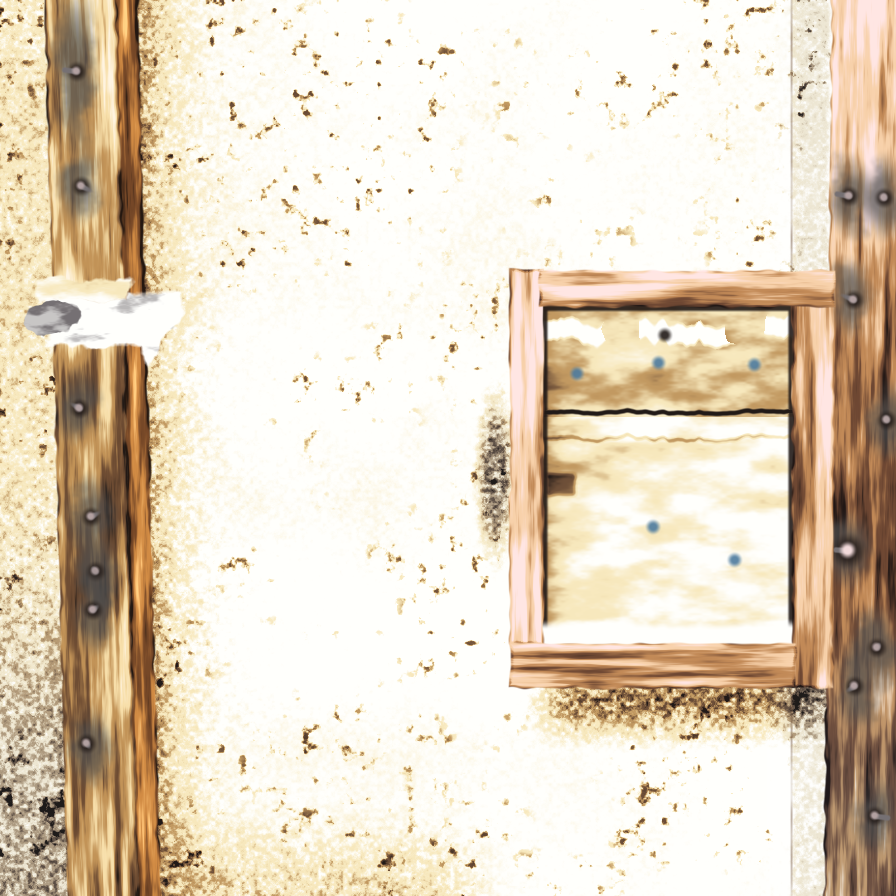
Write a Shadertoy shader that draws this texture.

```glsl
// Sunlit plaster wall with two weathered beams, a framed recess and a torn cloth.
// Tone fields (0 bright, 1 dark) gather noise and stains, then pass one colour ramp.
const vec3 WHITE = vec3(1, 1, .99), CREAM = vec3(.97, .91, .74), TAN = vec3(.76, .6, .38);
const vec3 BROWN = vec3(.43, .31, .22), DARK = vec3(.13, .1, .09), STEEL = vec3(.46, .44, .45);
const vec3 PINK = vec3(1, .9, .9), BLUE = vec3(.3, .48, .62);
const float SOFT = .0013; // edge smoothing
const float LEAN = .025;  // drift of the left beam
const vec2 NAILS[15] = vec2[15](
  vec2(.086,.08), vec2(.091,.208), vec2(.089,.456), vec2(.102,.577), vec2(.107,.638),
  vec2(.104,.681), vec2(.097,.83), vec2(.948,.219), vec2(.987,.221), vec2(.953,.335),
  vec2(.99,.469), vec2(.947,.615), vec2(.979,.723), vec2(.954,.766), vec2(.977,.911));
const vec2 MARKS[6] = vec2[6](vec2(.644,.417), vec2(.735,.405), vec2(.842,.407),
  vec2(.729,.588), vec2(.82,.625), vec2(.742,.374));

float hash(vec2 p) {
  vec3 h = fract(p.xyx * .1031);
  h += dot(h, h.yzx + 33.33);
  return fract((h.x + h.y) * h.z);
}
float noise(vec2 p) {
  vec2 i = floor(p), f = fract(p);
  f *= f * (3. - 2. * f);
  return mix(mix(hash(i), hash(i + vec2(1, 0)), f.x),
             mix(hash(i + vec2(0, 1)), hash(i + 1.), f.x), f.y);
}
float fbm(vec2 p) {
  float sum = 0., amp = .53;
  for (int i = 0; i < 4; i++) { sum += amp * noise(p); p = p * 2.03 + 17.1; amp *= .5; }
  return sum;
}
float fade(float a, float b, float x) { return smoothstep(a, b, x); }
vec3 ramp(float t) {
  vec3 c = mix(WHITE, CREAM, fade(0., .25, t));
  c = mix(c, TAN, fade(.25, .5, t));
  c = mix(c, BROWN, fade(.5, .75, t));
  return mix(c, DARK, fade(.75, 1., t));
}
float band(float v, float lo, float hi, float s) {
  return fade(lo - s, lo + s, v) * fade(hi + s, hi - s, v);
}
// Rectangles are left, top, right, bottom
float rect(vec2 p, vec4 r, float s) { return band(p.x, r.x, r.z, s) * band(p.y, r.y, r.w, s); }
float blob(vec2 d, vec2 r) { return 1. - fade(.3, 1.1, length(d / r)); }

// Board with streaks along g.y and dark rims
vec3 board(vec3 under, vec2 p, vec4 r, vec2 g, float tone, vec3 tint) {
  vec2 q = p + .0035 * (noise(p * 70.) - .5), d = min(q - r.xy, r.zw - q);
  tone += 1.1 * fbm(g * vec2(130, 9)) + .55 * fbm(g * vec2(35, 14)) - .82;
  tone += .5 * (1. - fade(0., .005, min(d.x, d.y))) * noise(p * 60.);
  return mix(under, ramp(tone) * tint, rect(q, r, SOFT));
}

vec3 plaster(vec2 p) {
  float away = p.x - .154 - LEAN * p.y, left = 1. - fade(-.1, -.07, away);
  float shade = .46 * exp(-max(away, 0.) / .035) * (.55 + .8 * fbm(p * 12.));
  shade = mix(shade, .2 + .48 * fade(.5, 1., p.y) * fbm(p * 9.), left);
  shade += .3 * fade(.88, 1.03, p.y) * band(p.x, .2, .52, .06);
  shade += .58 * rect(p, vec4(.61, .75, .925, .81), .035);
  float rough = blob(p - vec2(.553, .53), vec2(.025, .11));
  shade += .55 * rough + .16 * band(p.x, .884, .925, .004);
  float fine = fbm(p * 210.) - .5;
  float fleck = fade(.64, .82, fbm(p * 85.)) * fade(.35, .65, fbm(p * 11. + 5.));
  float t = shade * (1. + 2. * fine) + .22 * fbm(p * 7.) - .11 + .16 * fine;
  vec3 c = ramp(t + .75 * fleck);
  float grey = max(rough, max(left * fade(.5, .9, p.y), fade(.85, .9, p.x)));
  c = mix(c, vec3(dot(c, vec3(.35, .45, .2))), .55 * grey);
  return mix(c, BROWN, .6 * band(p.x, .8825, .8845, SOFT) * noise(p * vec2(5, 45)));
}

vec3 recess(vec3 under, vec2 p) {
  float wave = .012 * (fbm(vec2(p.x * 24., 2)) - .5);
  float t = mix(.2 - .12 * fade(.63, .72, p.x), .34, step(p.y, .465));
  t += .65 * fbm(p * vec2(22, 50)) - .325 + .3 * exp((.609 - p.x) / .016);
  t += .3 * band(p.y + 2. * wave, .49, .494, .002);
  t += .5 * rect(p, vec4(.61, .529, .642, .553), .004);
  t *= 1. - band(p.y + 5. * wave, .365, .386, .003) * step(.47, noise(p * 30.));
  vec3 c = ramp(t);
  for (int i = 0; i < 6; i++) c = mix(c, i < 5 ? BLUE : DARK, .9 * blob(p - MARKS[i], vec2(.009)));
  float gap = 1. - rect(p, vec4(.611, .347, .88, 1), .002);
  c = mix(c, DARK, max(.9 * gap, band(p.y + wave, .459, .464, SOFT)));
  c = mix(c, WHITE, fade(.692, .704, p.y + wave));
  return mix(under, c, rect(p, vec4(.605, .338, .89, .725), SOFT));
}

void mainImage(out vec4 fragColor, in vec2 fragCoord) {
  vec2 p = fragCoord / iResolution.xy;
  p.y = 1. - p.y; // measured down from the top
  vec2 b = p - vec2(LEAN * p.y, 0), e = p + vec2(.008 * p.y, 0);
  vec3 c = plaster(p);
  // Beams
  c = board(c, b, vec4(.128, -1, .154, 2), b, .61, vec3(1.08, .91, .7));
  c = board(c, b, vec4(.05, -1, .129, 2), b, .3 + .2 * fade(.3, .5, p.y), vec3(1, .96, .9));
  vec3 tint = mix(PINK, vec3(.98, 1, 1.16), fade(.65, .9, p.y));
  c = board(c, e, vec4(.928, -1, 2, 2), e, .23 + .45 * fade(.12, .48, p.y), tint);
  // Soot and nails
  float wood = max(band(b.x, .051, .128, SOFT), fade(.926, .93, e.x));
  vec2 bend = .025 * vec2(fbm(p * 30.) - .5);
  for (int i = 0; i < 15; i++) {
    vec2 d = p - NAILS[i];
    float turn = 6.28 * hash(vec2(i, 4)), size = i == 11 ? 1.7 : 1.;
    vec2 dir = vec2(cos(turn), .6 * sin(turn));
    float shank = length(d - dir * clamp(dot(d, dir), 0., .014)) - .003;
    c = mix(c, vec3(.3), .7 * wood * blob(d + bend, vec2(.028, i == 0 ? .1 : .048)));
    c = mix(c, DARK, .85 * blob(d, vec2(.012 * size)));
    c = mix(c, STEEL, fade(SOFT, -SOFT, shank));
    c = mix(c, PINK * (i == 11 ? .95 : .7), blob(d + .001, vec2(.006 * size)));
  }
  // Recess and frame
  c = recess(c, p);
  c = board(c, p, vec4(.884, .335, .93, .768), p, .49 - .25 * fade(.902, .914, p.x), PINK);
  c = board(c, p, vec4(.569, .3, .607, .72), p, .19, PINK);
  c = board(c, p, vec4(.602, .302, .932, .343), p.yx, .08 + .42 * fade(.318, .338, p.y), PINK);
  c = board(c, p, vec4(.569, .718, .888, .768), p.yx, .1 + .33 * fade(.715, .735, p.y), PINK);
  // Cloth and splinter
  vec2 q = p + .018 * (vec2(fbm(p * 45.), fbm(p * 45. + 20.)) - .5);
  float fold = fbm(p * vec2(35, 90)), sag = max(p.y - .35, 0.);
  c = mix(c, ramp(fold * .5 - .08), rect(q, vec4(.045, .312, .145, .335), .002));
  float drip = band(q.x, .145 + .3 * sag, .204 - .7 * sag, .002) * band(q.y, .326, .422, .003);
  float cloth = max(drip, rect(q, vec4(.055, .334, .178, .386), .002));
  c = mix(c, mix(WHITE, STEEL, .5 * fade(.54, .8, fold)), cloth);
  float splinter = fade(1., .9, length((q - vec2(.057, .354)) / vec2(.032, .019)));
  c = mix(c, mix(STEEL, WHITE, .6 * fade(.35, .65, fold)), splinter);
  fragColor = vec4(clamp(c, 0., 1.), 1);
}
```
